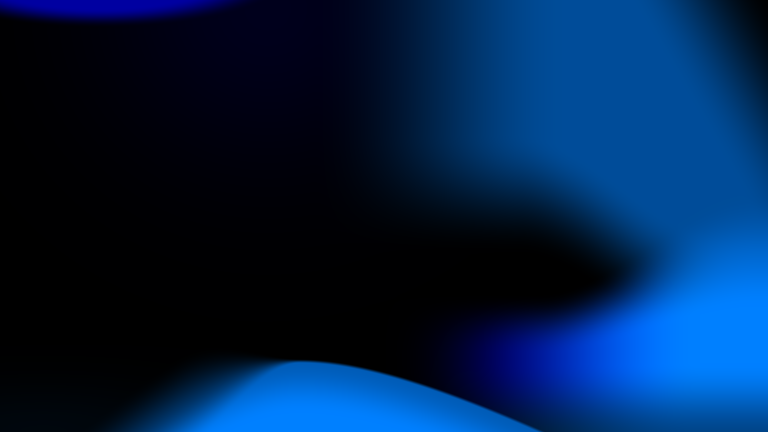
A WebGL 2 fragment shader for this background:

```glsl
#version 300 es
precision highp float;
// Soft blue light fields on black, with a bright beam at right and a dome below.
uniform vec2 u_resolution;
out vec4 fragColor;

const vec3 NAVY = vec3(0.0, 0.0, 0.11);
const vec3 INDIGO = vec3(0.0, 0.0, 0.63);
const vec3 OCEAN = vec3(0.0, 0.30, 0.60);
const vec3 DEEP = vec3(0.0, 0.26, 0.52);
const vec3 AZURE = vec3(0.0, 0.50, 1.0);
const vec3 DOME_RIM = vec3(0.0, 0.36, 0.72);

// Rises from 0 to 1 around an edge.
float softStep(float edge, float softness, float value) {
    return smoothstep(edge - softness, edge + softness, value);
}

float glow(vec2 p, vec2 center, vec2 radii) {
    vec2 q = (p - center) / radii;
    return exp(-dot(q, q));
}

float softEllipse(vec2 p, vec2 center, vec2 radii, float softness) {
    return 1.0 - softStep(1.0, softness, length((p - center) / radii));
}

// Broad haze, cut by a dark corner and a drooping lower edge.
float hazeMask(vec2 p) {
    float left = smoothstep(0.72, 1.32, p.x);
    float lowerEdge = 0.55 - 0.25 * smoothstep(1.2, 1.7, p.x);
    float lower = softStep(lowerEdge, 0.14, p.y);
    float corner = 1.0 - smoothstep(1.76, 2.05, dot(p, vec2(0.865, 0.5)));
    return left * lower * corner;
}

// Horizontal beam that widens toward the right.
float beamMask(vec2 p) {
    float spread = smoothstep(1.25, 1.75, p.x);
    float top = 1.0 - softStep(0.25 + 0.17 * spread, 0.07 + 0.06 * spread, p.y);
    float bottom = softStep(0.07, 0.09, p.y);
    return top * bottom * smoothstep(0.8, 1.2, p.x);
}

vec3 beamColor(float x) {
    float green = AZURE.g * smoothstep(1.1, 1.62, x);
    float blue = AZURE.b * smoothstep(0.85, 1.55, x);
    return vec3(0.0, green, blue);
}

// Height of the dome outline, steeper on its left side.
float domeHeight(float x, vec2 peak) {
    float d = x - peak.x;
    float bend = d < 0.0 ? 2.0 : 1.02;
    return peak.y - bend * d * d / (1.0 + 1.7 * abs(d));
}

vec3 paintDome(vec3 base, vec2 p, vec2 peak) {
    float depth = domeHeight(p.x, peak) - p.y;
    float blur = 0.005 + 0.11 * smoothstep(0.0, 0.28, peak.x - p.x);
    vec3 fill = mix(DOME_RIM, AZURE, smoothstep(0.0, 0.12, depth));
    return mix(base, fill, softStep(0.0, blur, depth));
}

void main() {
    vec2 p = gl_FragCoord.xy / u_resolution * vec2(16.0 / 9.0, 1.0);

    // Faint ambient light
    vec3 color = NAVY * glow(p, vec2(0.62, 0.98), vec2(0.38, 0.36));
    color += DEEP * 0.10 * glow(p, vec2(0.1, 0.0), vec2(0.4, 0.11));

    // Upper haze and the indigo cap
    color = mix(color, OCEAN, hazeMask(p));
    color = mix(color, INDIGO, softEllipse(p, vec2(0.23, 1.05), vec2(0.35, 0.092), 0.24));

    // Light below the beam, then the beam itself
    float under = smoothstep(0.95, 1.6, p.x) * (1.0 - smoothstep(0.1, 0.3, p.y));
    color = mix(color, DEEP, under);
    color = mix(color, beamColor(p.x), beamMask(p));

    // Foreground dome
    color = paintDome(color, p, vec2(0.694, 0.164));
    fragColor = vec4(color, 1.0);
}
```
